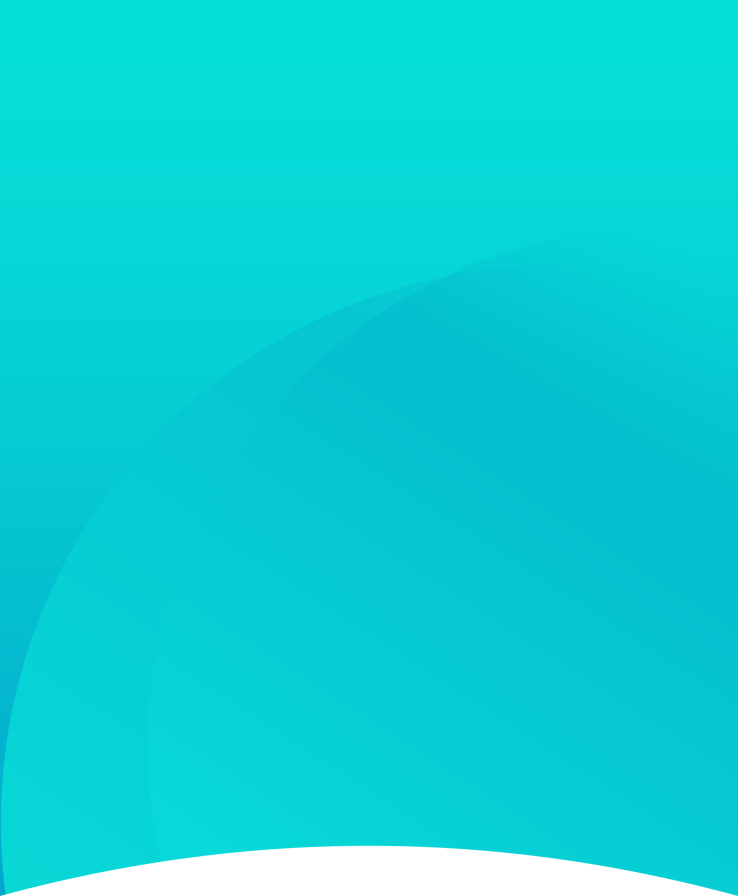
A Shadertoy shader for this background:

```glsl
// Antialiased coverage of a disc
float disc(vec2 p, vec2 center, float radius) {
    float aa = 0.75 / iResolution.y;
    return 1.0 - smoothstep(-aa, aa, length(p - center) - radius);
}

// Vertical backdrop, bright at the top and bluer below
vec3 backdrop(float y) {
    vec3 aqua = vec3(0.028, 0.880, 0.855);
    vec3 teal = vec3(0.022, 0.795, 0.822);
    vec3 blue = vec3(0.015, 0.660, 0.805);
    vec3 upper = mix(aqua, teal, pow(clamp((1.0 - y) / 0.5, 0.0, 1.0), 1.3));
    return mix(upper, blue, clamp((0.5 - y) / 0.48, 0.0, 1.0));
}

void mainImage(out vec4 fragColor, in vec2 fragCoord) {
    vec2 p = fragCoord / iResolution.y;
    float u = 2.0 * fragCoord.x / iResolution.x - 1.0;
    vec3 color = backdrop(p.y);

    // Diagonal axis shared by both discs, rising to the upper right
    float t = dot(p, vec2(0.54, 0.84));

    // Large disc, fading out along the diagonal
    vec3 large = mix(vec3(0.030, 0.842, 0.840), vec3(0.022, 0.775, 0.820),
                     clamp((t - 0.05) / 0.60, 0.0, 1.0));
    float largeFade = 1.0 - smoothstep(0.70, 1.00, t);
    color = mix(color, large, disc(p, vec2(0.622, 0.083), 0.621) * largeFade);

    // Inner disc, brighter at the lower left
    vec3 inner = mix(vec3(0.030, 0.847, 0.843), vec3(0.020, 0.738, 0.812),
                     clamp((t - 0.18) / 0.60, 0.0, 1.0));
    float innerFade = 1.0 - smoothstep(0.62, 1.06, t);
    color = mix(color, inner, disc(p, vec2(0.745, 0.167), 0.580) * innerFade);

    // White hill along the lower edge
    float aa = 0.75 / iResolution.y;
    float hill = p.y - 0.056 * (1.0 - u * u);
    color = mix(color, vec3(1.0), 1.0 - smoothstep(-aa, aa, hill));

    fragColor = vec4(color, 1.0);
}
```
